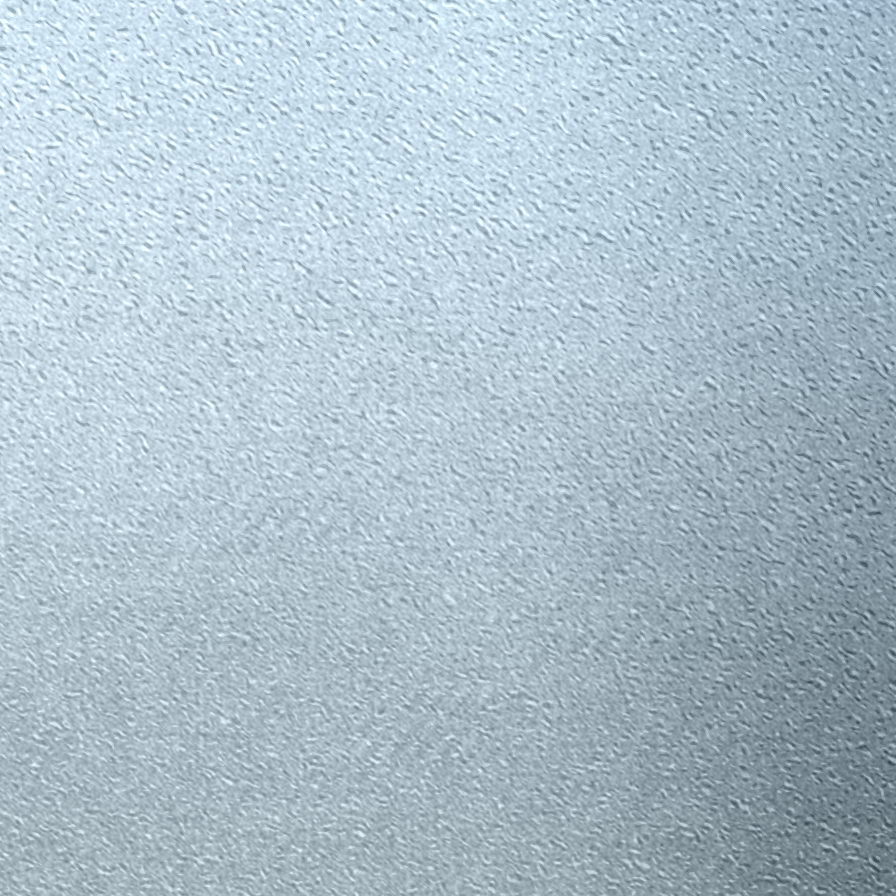
This texture is drawn by a WebGL 2 fragment shader. Its source:

```glsl
#version 300 es
precision highp float;

uniform vec2 u_resolution;
out vec4 fragColor;

float hash(vec2 p) {
    return fract(sin(dot(p, vec2(127.1, 311.7))) * 43758.5);
}

vec2 randomDirection(vec2 cell) {
    float angle = 6.2832 * hash(cell);
    return vec2(cos(angle), sin(angle));
}

// Gradient noise, centred on zero
float noise(vec2 p) {
    vec2 cell = floor(p);
    vec2 f = p - cell;
    vec2 w = f * f * f * (f * (f * 6.0 - 15.0) + 10.0);
    vec2 e = vec2(1.0, 0.0);
    float a = dot(randomDirection(cell), f);
    float b = dot(randomDirection(cell + e.xy), f - e.xy);
    float c = dot(randomDirection(cell + e.yx), f - e.yx);
    float d = dot(randomDirection(cell + e.xx), f - e.xx);
    return mix(mix(a, b, w.x), mix(c, d, w.x), w.y);
}

vec2 rotate(vec2 p, float angle) {
    float c = cos(angle);
    float s = sin(angle);
    return vec2(c * p.x - s * p.y, s * p.x + c * p.y);
}

// Slope of the embossed surface across its stretched grain
float relief(vec2 p, float angle, vec2 frequency) {
    vec2 q = rotate(p, angle) * frequency;
    vec2 reach = vec2(0.0, 0.27);
    return noise(q + reach) - noise(q - reach);
}

// Broad sheen: bright upper left, fading to the right and the lower corner
float sheen(vec2 uv) {
    float tone = mix(0.635, 0.795, smoothstep(-0.05, 0.95, uv.y));
    tone += 0.03 * (1.0 - smoothstep(0.0, 0.5, uv.x)) * smoothstep(0.1, 0.5, uv.y);
    tone -= 0.17 * smoothstep(0.5, 1.08, uv.x);
    vec2 corner = uv - vec2(1.0, 0.08);
    tone -= 0.06 * exp(-9.0 * dot(corner, corner));
    return tone + 0.02 * noise(uv * 5.0) + 0.04 * noise(uv * 27.0);
}

vec3 steelColor(float tone, vec2 uv) {
    vec3 lowTint = vec3(0.0, 0.062, 0.096);
    vec3 highTint = vec3(-0.008, 0.075, 0.128);
    vec3 tint = mix(lowTint, highTint, uv.y);
    tint.gb += vec2(0.012, 0.025) * uv.x * uv.y * uv.y;
    return clamp(vec3(tone) + tint, 0.0, 1.0);
}

void main() {
    vec2 uv = gl_FragCoord.xy / u_resolution;

    // Bend the grain only a little, so strokes stay nearly straight
    vec2 bend = vec2(noise(uv * 48.0), noise(uv * 48.0 + 71.3));
    vec2 p = uv + 0.004 * bend;

    // Slanted strokes above, smaller and flatter flecks below
    float upper = smoothstep(0.1, 0.75, uv.y + 0.25 * uv.x);
    float strokes = relief(p, 0.62, vec2(94.0, 182.0));
    float flecks = relief(p + 3.7, 0.4, vec2(132.0, 205.0));
    float blendLoss = sqrt(upper * upper + (1.0 - upper) * (1.0 - upper));
    float slope = mix(flecks, strokes, upper) / blendLoss;

    // Break the relief into separate short dashes
    float breaks = noise(rotate(uv, 0.62) * vec2(85.0, 70.0) + 9.0);
    slope *= mix(0.4, 1.35, smoothstep(-0.25, 0.25, breaks));

    // Furrows dominate the bright area, glints the dim one
    float furrow = smoothstep(0.08, 0.6, -slope);
    float glint = smoothstep(0.08, 0.6, slope);
    float edge = max(smoothstep(0.45, 1.0, uv.y), smoothstep(0.55, 1.0, uv.x));
    float contrast = mix(0.85, 1.2, edge);
    float shade = glint * mix(0.17, 0.11, upper) - furrow * mix(0.09, 0.17, upper);

    // Fine slanted scratches and tiny sparkles
    float scratches = noise(rotate(p, 0.72) * vec2(95.0, 250.0) + 17.0);
    float sparkle = noise(uv * 225.0 + 41.0);
    float fineGrain = mix(0.14, 0.10, edge) * scratches + 0.10 * sparkle;

    float tone = sheen(uv) + contrast * shade + fineGrain;
    fragColor = vec4(steelColor(tone, uv), 1.0);
}
```
